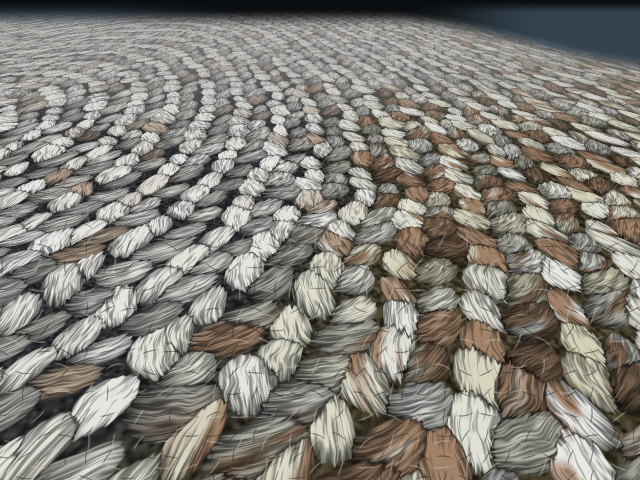
A Shadertoy shader for this texture:

```glsl
// A braided jute rug seen at a low angle: rings of plaited, fibrous lumps
// on a ground plane, polar cells around a hub beyond the left edge.
// Grey yarn turns brown and olive in the outer rings; the far end softens.

#define HUB vec2(-2.6, 2.6)    // ring centre on the ground
#define HORIZON 0.07           // horizon height above the top edge
#define ROW_WIDTH 0.12         // ground width of one column of lumps
#define LUMP_LENGTH 0.130      // ground spacing along a ring
#define LUMP_SIZE vec2(0.50, 0.74)
#define FIBRES 17.0            // coarse fibres across one lump
#define BROWN_SHARE 0.34
#define HAIR_CELLS 19.0
#define AA 2

const vec3 GREY = vec3(0.99, 0.99, 0.98);
const vec3 OLIVE = vec3(0.88, 0.87, 0.73);
const vec3 BROWN = vec3(0.69, 0.56, 0.45);
const vec3 GAP_GREY = vec3(0.15, 0.16, 0.17);
const vec3 GAP_WARM = vec3(0.22, 0.20, 0.14);
const vec3 HAZE = vec3(0.67, 0.66, 0.65);
const vec3 FLOOR_DARK = vec3(0.04, 0.05, 0.06);
const vec3 FLOOR_BLUE = vec3(0.20, 0.26, 0.31);

float hash(vec2 p) {
    return fract(sin(dot(p, vec2(127.1, 311.7))) * 43758.5);
}

float noise(vec2 p) {
    vec2 i = floor(p), f = fract(p);
    f = f * f * (3.0 - 2.0 * f);
    return mix(mix(hash(i), hash(i + vec2(1, 0)), f.x),
               mix(hash(i + vec2(0, 1)), hash(i + vec2(1, 1)), f.x), f.y);
}

// Colour of the plaited surface at a ground point
vec3 weave(vec2 ground) {
    // Shorten the far ground, where standing lumps hide the gaps
    float far = max(ground.y - 2.0, 0.0);
    vec2 q = vec2(ground.x, min(ground.y, 2.0) + 2.5 * log(1.0 + far / 2.5)) - HUB;
    q += 0.06 * (vec2(noise(q * 4.0), noise(q * 4.0 + 19.0)) - 0.5);
    float radius = length(q), angle = atan(q.y, q.x);
    float row = floor(radius / ROW_WIDTH), top = -1.0, below = -1.0, height = 0.0;
    vec2 local = vec2(0), id = vec2(0);

    // Topmost lump among the neighbouring cells
    for (int i = -1; i <= 1; i++) {
        float r = row + float(i);
        float along = angle * (r + 0.5) * ROW_WIDTH / LUMP_LENGTH + 0.37 * r;
        for (int j = -1; j <= 1; j++) {
            vec2 cell = vec2(r, floor(along) + float(j));
            vec2 jitter = vec2(hash(cell), hash(cell + 7.3)) - 0.5;
            vec2 d = vec2(radius / ROW_WIDTH, along) - cell - 0.5 - 0.36 * jitter;
            float tilt = mix(0.60, -0.55, mod(r, 2.0)) + 0.6 * jitter.x;
            float c = cos(tilt), s = sin(tilt);
            vec2 p = vec2(c * d.x - s * d.y, s * d.x + c * d.y);
            p.x += 0.22 * p.y * p.y * sign(tilt);
            float e = length(p / (LUMP_SIZE * (0.98 + 0.35 * jitter.y)));
            e += 0.20 * (noise(p * vec2(18.0, 3.0) + cell * 3.0) - 0.5);
            float h = sqrt(max(1.0 - e * e, 0.0));
            float order = h > 0.0 ? h + 0.25 * d.y : -1.0;
            below = max(below, min(order, top));
            if (order > top) {
                top = order; height = h; local = p; id = cell;
            }
        }
    }

    // Yarn dye by ring, with random variation per lump
    float warm = smoothstep(2.45, 3.1, radius);
    warm *= mix(1.0, smoothstep(0.3, 3.5, ground.x), smoothstep(2.2, 5.0, ground.y));
    float patches = noise(local * vec2(4.0, 1.2) + id * 5.3) - 0.5;
    float share = 0.03 + BROWN_SHARE * warm - hash(id + 3.1);
    float brown = smoothstep(-0.12, 0.12, share + 0.6 * warm * patches);
    float olive = (0.15 + 0.7 * warm) * hash(id + 9.7);
    vec3 dye = mix(mix(GREY, OLIVE, olive), BROWN, brown);

    // Lit and shaded strands, rounded and striped by crisp fibres
    vec2 strand = local + vec2(0.12 * noise(local * 3.0 + id), 0.0);
    float fibre = 0.45 * noise(strand * vec2(FIBRES, 2.5) + id * 17.0)
                + 0.55 * noise(strand * vec2(FIBRES * 2.6, 4.0) + id * 31.0);
    fibre = smoothstep(0.2, 0.8, fibre);
    float tone = mix(0.66, 0.94, mod(id.x, 2.0)) + 0.30 * (hash(id + 5.9) - 0.5);
    tone *= mix(0.40, 1.06, height) * (0.60 + 0.66 * fibre);
    tone *= mix(0.5, 1.0, smoothstep(0.0, 0.22, top - below + 0.12 * (fibre - 0.5)));
    tone += 0.16 * local.y;
    vec3 gap = mix(GAP_GREY, GAP_WARM, warm)
             * (0.4 + 1.3 * noise(vec2(radius * 90.0, angle * 250.0)));
    return mix(gap, dye * clamp(tone, 0.08, 0.92), smoothstep(0.05, 0.4, height));
}

// Loose curved hairs, one per cell
float hairs(vec2 uv) {
    vec2 cell = floor(uv), p = fract(uv) - 0.5;
    float a = 2.2 * hash(cell + 2.7) - 0.6;
    p = mat2(cos(a), -sin(a), sin(a), cos(a)) * p;
    float d = abs(p.y + 1.2 * (hash(cell) - 0.5) * (p.x * p.x - 0.08));
    float aa = HAIR_CELLS / iResolution.y;
    return smoothstep(0.01 + aa, 0.01, d) * smoothstep(0.46, 0.2, abs(p.x));
}

void mainImage(out vec4 fragColor, in vec2 fragCoord) {
    vec2 size = iResolution.xy, uv = fragCoord / size;
    vec3 rug = vec3(0);
    for (int i = 0; i < AA * AA; i++) {
        vec2 offset = (vec2(i % AA, i / AA) + 0.5) / float(AA) - 0.5;
        vec2 p = (fragCoord + offset - vec2(0.5 * size.x, 0.0)) / size.y;
        rug += weave(vec2(p.x, 1.0) / (1.0 - p.y + HORIZON)) / float(AA * AA);
    }

    // Stray light and dark fibres in front, pale haze behind
    float depth = 1.0 - uv.y, near = smoothstep(0.25, 0.6, depth);
    vec2 grid = fragCoord / size.y * HAIR_CELLS;
    rug = mix(rug, vec3(0.16, 0.16, 0.13), 0.45 * near * hairs(grid * 1.2 + 0.4));
    rug = mix(rug, vec3(0.78, 0.77, 0.73), 0.40 * near * hairs(grid));
    rug = mix(rug, HAZE, 0.6 * smoothstep(0.34, 0.05, depth));

    // Dark floor beyond the rug's curved far edge
    float edge = 0.03 + 0.10 * smoothstep(0.6, 1.05, uv.x);
    float blue = max(smoothstep(0.62, 0.85, uv.x), 0.6 * smoothstep(0.4, 0.1, uv.x));
    vec3 ground = mix(FLOOR_DARK, FLOOR_BLUE, blue * smoothstep(0.0, 0.03, depth));
    fragColor = vec4(mix(ground, rug, smoothstep(-0.012, 0.03, depth - edge)), 1.0);
}
```
